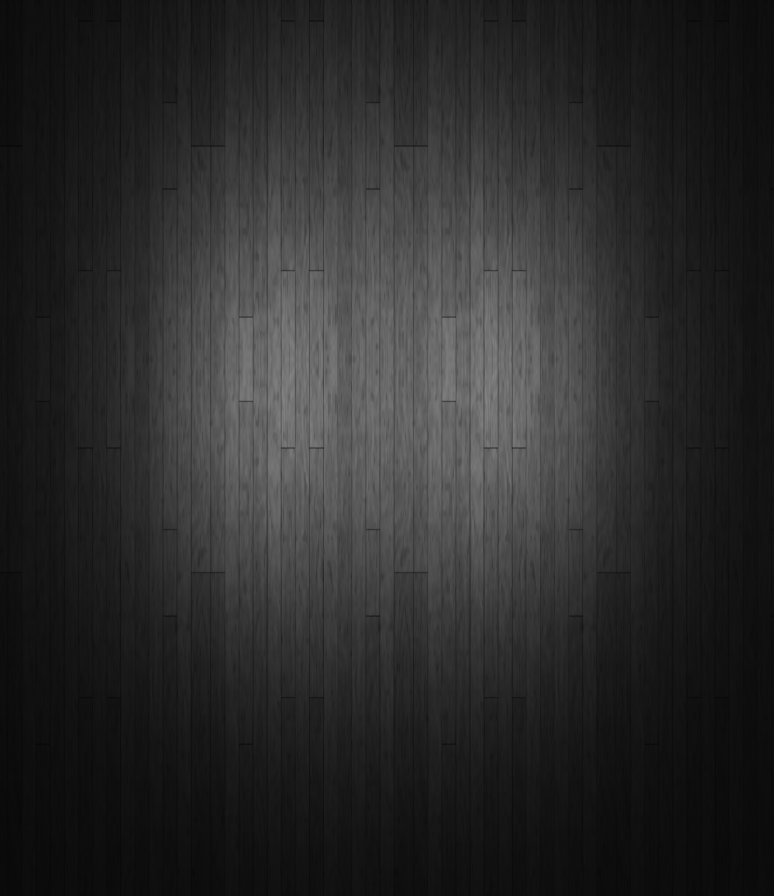
This texture is drawn by a Shadertoy shader. Its source:

```glsl
// Dark wooden planks standing upright, lit by two soft spots in a broad glow.
// Plank columns repeat across and mirror about a horizontal axis; stretched
// value noise gives the grain, and Gaussian falloffs give the light.

float hash(vec2 p) {
    vec3 q = fract(vec3(p.xyx) * 0.1031);
    q += dot(q, q.yzx + 33.33);
    return fract((q.x + q.y) * q.z);
}

float noise(vec2 p) {
    vec2 cell = floor(p);
    vec2 f = fract(p);
    f = f * f * (3.0 - 2.0 * f);
    return mix(mix(hash(cell), hash(cell + vec2(1, 0)), f.x),
               mix(hash(cell + vec2(0, 1)), hash(cell + vec2(1, 1)), f.x), f.y);
}

float gaussian(vec2 offset, vec2 radius) {
    vec2 v = offset / radius;
    return exp(-dot(v, v));
}

// Soft dark line, never thinner than about one pixel
float line(float dist, float width, float pixel) {
    float w = max(width, 0.6 * pixel);
    return (width / w) * (1.0 - smoothstep(0.3 * w, 1.3 * w, abs(dist)));
}

// Plank columns, counted from the right side of each repeated group
const float plankTone[14] = float[14](
    0.01, 0.05, 0.00, -0.09, 0.02, 0.03, -0.02,
    0.05, 0.02, -0.05, 0.05, 0.03, -0.05, -0.02);
const float jointHeight[14] = float[14](
    0.9, 0.190, 0.9, 0.9, 0.9, 0.099, 0.9,
    0.099, 0.9, 0.9, 0.047, 0.9, 0.238, 0.238);

float woodGrain(vec2 p, float seed) {
    vec2 q = p + vec2(seed * 7.3, seed * 3.1);
    float warp = noise(q * vec2(65.0, 9.0));
    float rings = sin(30.0 * warp + 260.0 * q.x);
    float fibre = noise(q * vec2(330.0, 38.0)) - 0.5;
    float fine = noise(q * vec2(620.0, 150.0)) - 0.5;
    float pores = smoothstep(0.72, 0.95, noise(q * vec2(400.0, 70.0) + 19.0));
    return 0.035 * rings + 0.13 * fibre + 0.10 * fine - 0.13 * pores;
}

float planks(vec2 p, vec2 pixel) {
    // Repeated group of columns; the leftmost one is a little wider
    float groupWidth = 0.262;
    float plankWidth = 0.0182;
    float fromRight = groupWidth - mod(p.x - 0.247, groupWidth);
    float column = min(floor(fromRight / plankWidth), 13.0);
    int k = int(column);
    float left = column > 12.5 ? groupWidth : (column + 1.0) * plankWidth;
    float edge = min(fromRight - column * plankWidth, left - fromRight);

    // Butt joints, mirrored above and below the axis
    float height = abs(p.y - 0.401);
    float joint = jointHeight[k];
    float nextJoint = joint < 0.2 ? 0.4766 - joint : 0.9;
    float beyond = step(joint, height) + step(nextJoint, height);
    float tone = plankTone[k];
    if (beyond > 0.5) {
        tone = column > 11.5 ? -0.13 : tone - 0.07 * beyond;
    }

    float shade = 1.0 + tone + woodGrain(vec2(fromRight, height), column + 17.0 * beyond);
    float strength = 0.12 + 0.16 * hash(vec2(column, 5.0));
    shade *= 1.0 - strength * line(edge, 0.0011, pixel.x);
    float jointDist = min(abs(height - joint), abs(height - nextJoint));
    shade *= 1.0 - 0.35 * line(jointDist, 0.0011, pixel.y);
    return shade;
}

float lighting(vec2 p) {
    float reach = p.y < 0.43 ? 0.41 : 0.36;
    float light = 0.043 + 0.285 * gaussian(p - vec2(0.495, 0.43), vec2(0.34, reach));
    light += 0.165 * gaussian(p - vec2(0.335, 0.44), vec2(0.13, 0.22));
    light += 0.165 * gaussian(p - vec2(0.655, 0.44), vec2(0.13, 0.22));
    return light;
}

void mainImage(out vec4 fragColor, in vec2 fragCoord) {
    // Canvas units, with y measured downward from the top
    vec2 p = fragCoord / iResolution.xy;
    p.y = 1.0 - p.y;
    float value = lighting(p) * planks(p, 1.0 / iResolution.xy);
    fragColor = vec4(vec3(clamp(value, 0.0, 1.0)), 1.0);
}
```
